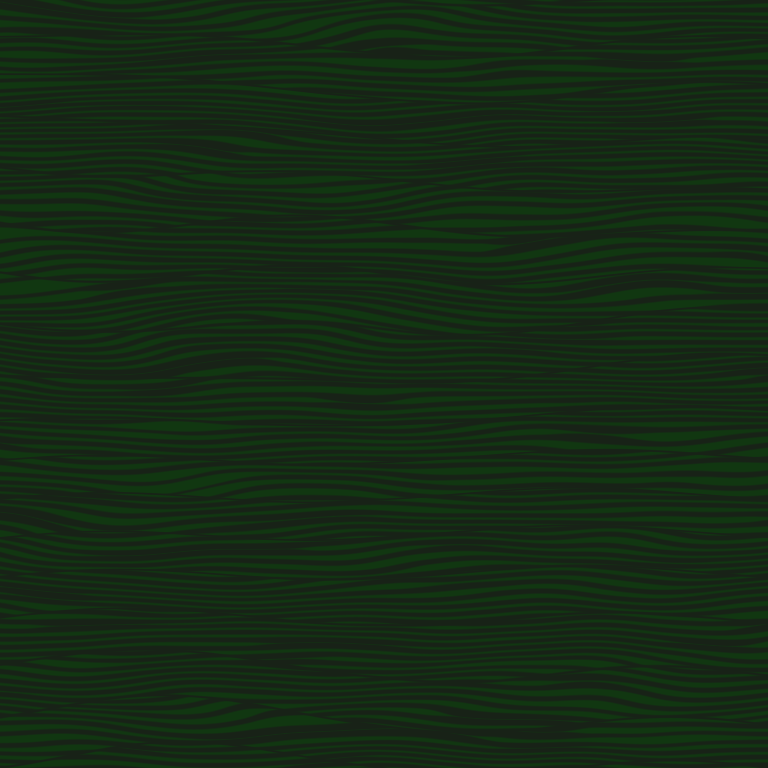
Write a WebGL 2 fragment shader that draws this texture.

```glsl
#version 300 es
precision highp float;
// Dark green wood grain: fine wavy horizontal fibres that swell, taper and merge.

uniform vec2 u_resolution;
out vec4 fragColor;

vec2 randomGradient(vec2 cell) {
    vec3 h = fract(cell.xyx * vec3(0.1031, 0.1030, 0.0973));
    h += dot(h, h.yzx + 33.33);
    float angle = 6.2832 * fract((h.x + h.y) * h.z);
    return vec2(cos(angle), sin(angle));
}

float gradientNoise(vec2 p) {
    vec2 cell = floor(p);
    vec2 f = p - cell;
    vec2 u = f * f * f * (f * (f * 6.0 - 15.0) + 10.0);
    float a = dot(randomGradient(cell), f);
    float b = dot(randomGradient(cell + vec2(1, 0)), f - vec2(1, 0));
    float c = dot(randomGradient(cell + vec2(0, 1)), f - vec2(0, 1));
    float d = dot(randomGradient(cell + vec2(1, 1)), f - vec2(1, 1));
    return mix(mix(a, b, u.x), mix(c, d, u.x), u.y);
}

// Fibre count along the height, bent by broad waves and finer ripples per layer.
float fibrePhase(vec2 p, float layer) {
    float waves = 3.2 * gradientNoise(p * vec2(2.8, 6.0) + 17.0);
    float ripples = 1.5 * gradientNoise(p * vec2(5.0, 19.0) + vec2(layer * 7.3, 41.0));
    return 97.0 * p.y + waves + ripples;
}

void main() {
    vec2 p = gl_FragCoord.xy / u_resolution.y;
    float pixel = 1.0 / u_resolution.y;

    // Layers of grain that cut each other off along gently bent seams
    float stack = 17.0 * p.y + 1.3 * gradientNoise(p * vec2(2.0, 3.0) + 5.0);
    float layer = floor(stack);
    float seamDistance = (0.5 - abs(fract(stack) - 0.5)) / 17.0;

    // Phase and its slope per unit of canvas
    float phase = fibrePhase(p, layer);
    vec2 slope = vec2(fibrePhase(p + vec2(pixel, 0.0), layer),
                      fibrePhase(p + vec2(0.0, pixel), layer)) - phase;
    float steepness = max(length(slope) / pixel, 20.0);

    // Fibres widen where the grain spreads; some swell, others taper to an end
    float fibre = floor(phase);
    float variation = gradientNoise(vec2(p.x * 3.6 + layer * 3.1, fibre * 3.37));
    float width = clamp(0.92 - 0.53 * steepness / 97.0, 0.34, 0.66);
    width += 0.9 * max(variation - 0.2, 0.0);
    width = min(width, 0.86) * smoothstep(-0.42, -0.22, variation);

    // Soft fibre edges, kept clear of the seams
    float edge = (0.5 * width - abs(fract(phase) - 0.5)) / steepness;
    float softness = max(0.8 * pixel, 0.0015);
    float cover = smoothstep(-softness, softness, edge);
    cover *= smoothstep(0.0002, 0.0024, seamDistance);

    vec3 darkWood = vec3(0.093, 0.133, 0.090);
    vec3 greenFibre = vec3(0.065, 0.217, 0.066);
    fragColor = vec4(mix(darkWood, greenFibre, cover), 1.0);
}
```
